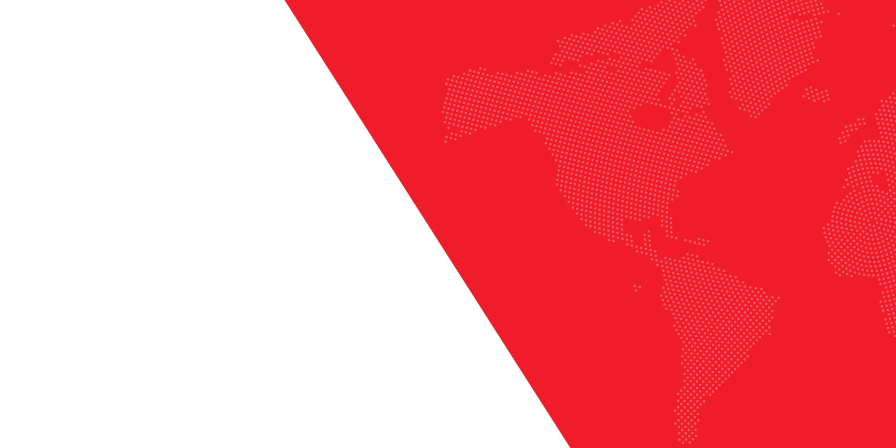
Give the GLSL for this background, as a WebGL 1 fragment shader.

```glsl
precision highp float;
// White panel cut by a diagonal from a red field with a dotted Atlantic map.
uniform vec2 u_resolution;

const vec3 WHITE = vec3(1.0);
const vec3 RED = vec3(0.94, 0.11, 0.16);
const vec3 DOT_PINK = vec3(0.945, 0.35, 0.39);
const float MAP_HEIGHT = 96.0;             // map units per canvas height
const vec2 RING_CENTER = vec2(187.0, 47.5);
const float RING_STEP = 0.96;
const float RING_TURN = 0.25;              // tilt of the dot rows, radians
const float DOT_RADIUS = 0.26;

float hash(vec2 p) {
  return fract(sin(dot(p, vec2(127.1, 311.7))) * 4375.85);
}

float noise(vec2 p) {
  vec2 i = floor(p), f = fract(p);
  f = f * f * (3.0 - 2.0 * f);
  return mix(mix(hash(i), hash(i + vec2(1, 0)), f.x),
             mix(hash(i + vec2(0, 1)), hash(i + vec2(1, 1)), f.x), f.y);
}

// Signed distance to the line a-b, negative on its inner side
float edge(vec2 p, vec2 a, vec2 b) {
  vec2 d = normalize(b - a);
  return dot(p - a, vec2(d.y, -d.x));
}

// Convex quad, corners clockwise with y pointing down
float quad(vec2 p, vec2 a, vec2 b, vec2 c, vec2 d) {
  return max(max(edge(p, a, b), edge(p, b, c)),
             max(edge(p, c, d), edge(p, d, a)));
}

float capsule(vec2 p, vec2 a, vec2 b, float r) {
  vec2 pa = p - a, ba = b - a;
  return length(pa - ba * clamp(dot(pa, ba) / dot(ba, ba), 0.0, 1.0)) - r;
}

float northAmerica(vec2 p) {
  // Alaska and its peninsula
  float d = quad(p, vec2(95, 17.5), vec2(101, 14.5), vec2(112, 25), vec2(95, 28));
  d = min(d, quad(p, vec2(100, 14.7), vec2(116, 15.7), vec2(112, 25), vec2(100, 26.5)));
  d = min(d, capsule(p, vec2(95.5, 30), vec2(107, 25.5), 0.7));
  // Mainland
  d = min(d, quad(p, vec2(107, 16.2), vec2(140, 14.5), vec2(140, 36), vec2(119, 34.5)));
  d = min(d, quad(p, vec2(135, 15), vec2(144, 15), vec2(147, 36), vec2(135, 36)));
  d = min(d, quad(p, vec2(143, 26), vec2(151, 24), vec2(157.3, 33), vec2(144, 39)));
  d = min(d, quad(p, vec2(119, 33), vec2(150, 33), vec2(144.5, 41), vec2(119.5, 41)));
  d = min(d, quad(p, vec2(119.5, 40), vec2(145.5, 40), vec2(143.3, 46.3), vec2(125, 48)));
  // Arctic islands
  d = min(d, quad(p, vec2(120, 8.5), vec2(132, 5), vec2(136, 15.5), vec2(118, 14)));
  d = min(d, quad(p, vec2(132, 5), vec2(145, -2), vec2(151.5, -2), vec2(149, 6)));
  d = min(d, quad(p, vec2(132, 5), vec2(149, 5), vec2(143, 11), vec2(134, 16)));
  d = min(d, quad(p, vec2(144, 9.5), vec2(150.5, 14.5), vec2(152.5, 22), vec2(146, 25)));
  // Hudson Bay and the northern channels
  d = max(d, -capsule(p, vec2(138, 25), vec2(141, 24.8), 2.4));
  d = max(d, -capsule(p, vec2(142, 22), vec2(144, 17), 0.8));
  d = max(d, -capsule(p, vec2(121, 13.7), vec2(132, 11.7), 0.6));
  // Florida, Mexico, Central America and Cuba
  d = min(d, capsule(p, vec2(142.5, 45), vec2(143.3, 49), 0.9));
  d = min(d, quad(p, vec2(124, 46), vec2(134.5, 46), vec2(134, 52.5), vec2(130, 52)));
  d = min(d, capsule(p, vec2(133.5, 51), vec2(138, 54), 1.3));
  d = min(d, capsule(p, vec2(138.5, 50), vec2(139, 54), 1.3));
  d = min(d, capsule(p, vec2(139, 55), vec2(144, 57.5), 0.7));
  return min(d, capsule(p, vec2(143, 50.5), vec2(151, 52), 0.6));
}

float southAmerica(vec2 p) {
  float d = quad(p, vec2(142.5, 55.5), vec2(148, 54), vec2(167, 64.5), vec2(141, 64));
  d = min(d, quad(p, vec2(141, 62.5), vec2(167.2, 63.5), vec2(164, 73), vec2(145.5, 73)));
  d = min(d, quad(p, vec2(145.5, 71.5), vec2(164.5, 71.5), vec2(156, 81.5), vec2(146.2, 81.5)));
  d = min(d, quad(p, vec2(146.2, 80), vec2(157, 80), vec2(149.5, 88), vec2(144.5, 89.5)));
  d = min(d, quad(p, vec2(144.5, 87), vec2(150, 87), vec2(149, 95), vec2(145.5, 95)));
  return min(d, capsule(p, vec2(136, 61), vec2(136.8, 62), 0.4));
}

float northAtlantic(vec2 p) {
  // Greenland, then Iceland
  float d = quad(p, vec2(153, -2), vec2(172, -2), vec2(179.5, 3), vec2(154, 5));
  d = min(d, quad(p, vec2(153.5, 3), vec2(177, 4), vec2(173.7, 14.5), vec2(155.5, 15)));
  d = min(d, quad(p, vec2(155.5, 13.5), vec2(174.2, 13.5), vec2(161.5, 25.7), vec2(156.3, 21)));
  return min(d, capsule(p, vec2(173.8, 20.2), vec2(177, 20.5), 1.4));
}

float europeAfrica(vec2 p) {
  // British Isles, Scandinavia, western Europe
  float d = capsule(p, vec2(180, 30.5), vec2(184, 25.5), 1.0);
  d = min(d, quad(p, vec2(187.5, 24), vec2(193, 17.5), vec2(193, 31), vec2(188.5, 29)));
  d = min(d, quad(p, vec2(184.5, 31), vec2(193, 28), vec2(193, 40), vec2(180.5, 40)));
  d = max(d, -capsule(p, vec2(187.5, 38.5), vec2(189, 38.5), 0.9));
  d = min(d, capsule(p, vec2(191.5, 5.5), vec2(193, 7), 0.5));
  // West Africa and its southern coast
  d = min(d, quad(p, vec2(180.5, 41.5), vec2(193, 39.5), vec2(193, 51), vec2(176, 50)));
  d = min(d, quad(p, vec2(176, 48.5), vec2(193, 48.5), vec2(193, 59.5), vec2(178.5, 59)));
  return min(d, quad(p, vec2(187.5, 58), vec2(193, 58), vec2(193, 74), vec2(190.7, 72)));
}

float land(vec2 p) {
  float coast = 1.4 * (noise(p * 0.55) - 0.5);
  return coast + min(min(northAmerica(p), southAmerica(p)), min(northAtlantic(p), europeAfrica(p)));
}

// Centre of the nearest dot: ring k carries 6k evenly spaced dots
vec2 nearestDot(vec2 p) {
  vec2 q = p - RING_CENTER;
  float ring = max(1.0, floor(length(q) / RING_STEP + 0.5));
  float stepAngle = 6.283185 / (6.0 * ring);
  float angle = floor((atan(q.y, q.x) - RING_TURN) / stepAngle + 0.5) * stepAngle + RING_TURN;
  return RING_CENTER + ring * RING_STEP * vec2(cos(angle), sin(angle));
}

void main() {
  vec2 uv = gl_FragCoord.xy / u_resolution.y;
  float pixel = 1.0 / u_resolution.y;
  // Dots whose centres fall on land
  vec2 p = vec2(uv.x, 1.0 - uv.y) * MAP_HEIGHT;
  vec2 center = nearestDot(p);
  float blur = 0.6 * pixel * MAP_HEIGHT;
  float dots = 1.0 - smoothstep(DOT_RADIUS - blur, DOT_RADIUS + blur, distance(p, center));
  vec3 color = mix(RED, DOT_PINK, dots * step(land(center), 0.0));
  // Slanted white panel
  float slant = (uv.x - 1.273 + 0.638 * uv.y) / length(vec2(1.0, 0.638));
  gl_FragColor = vec4(mix(WHITE, color, smoothstep(-0.7 * pixel, 0.7 * pixel, slant)), 1.0);
}
```
